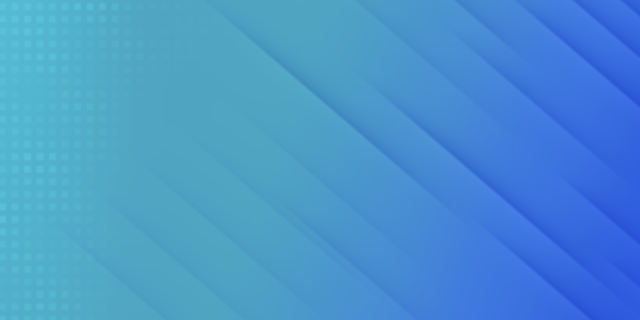
Reproduce this background procedurally as a Shadertoy shader.

```glsl
#define RUN 1.163          // horizontal run of a streak per unit of depth
#define SHADOW_WIDTH 0.030
#define EDGE_SOFTNESS 0.007
#define SHADOW_TINT vec3(0.66, 0.74, 0.94)
#define DOT_PITCH 0.0391
#define DOT_HALF 0.0105
#define DOT_COLOR vec3(0.37, 0.79, 0.87)
#define CYAN vec3(0.33, 0.73, 0.83)
#define TEAL vec3(0.31, 0.645, 0.76)
#define AZURE vec3(0.28, 0.555, 0.825)
#define BLUE vec3(0.245, 0.465, 0.875)
#define DEEP_BLUE vec3(0.185, 0.365, 0.87)

// Each streak: top intercept, middle depth, half length, strength
const vec4 STREAKS[12] = vec4[12](
    vec4(0.640, 0.35, 0.42, 0.65), vec4(0.685, 0.92, 0.28, 0.80),
    vec4(0.850, 0.60, 0.42, 0.90), vec4(1.295, 0.33, 0.29, 0.60),
    vec4(1.610, 0.22, 0.32, 0.90), vec4(1.790, 0.08, 0.28, 0.85),
    vec4(1.940, 0.00, 0.20, 0.80), vec4(1.110, 0.70, 0.19, 0.70),
    vec4(0.955, 0.90, 0.13, 0.50), vec4(1.110, 0.15, 0.35, 0.25),
    vec4(1.420, 0.03, 0.20, 0.50), vec4(0.140, 0.85, 0.30, 0.30));

// Cyan to deep blue, leaning toward the lower right
vec3 backdrop(vec2 p, float depth) {
    float t = p.x + 0.35 * depth;
    vec3 color = mix(TEAL, AZURE, smoothstep(0.95, 1.60, t));
    color = mix(color, BLUE, smoothstep(1.45, 1.90, t));
    color = mix(color, DEEP_BLUE, smoothstep(1.80, 2.32, t));
    float glow = 1.0 - smoothstep(0.0, 0.52, p.x);
    return mix(color, CYAN, glow * (1.0 - 0.55 * depth));
}

// Layered sines give the dot field its uneven patches
float patches(vec2 p) {
    float wave = sin(9.0 * p.x + 13.0 * p.y) + sin(23.0 * p.x - 17.0 * p.y + 1.0);
    wave += 0.6 * sin(41.0 * p.y + 6.0 * p.x);
    return clamp(0.60 + 0.22 * wave, 0.1, 1.0);
}

// Rounded squares on a regular grid
float dotGrid(vec2 p, float depth) {
    vec2 grid = vec2(p.x, depth) / DOT_PITCH - vec2(0.2, 0.53);
    vec2 cell = floor(grid + 0.5);
    vec2 local = abs(grid - cell) * DOT_PITCH;
    float corner = 0.4 * DOT_HALF;
    float dist = length(max(local - DOT_HALF + corner, 0.0)) - corner;
    float shape = 1.0 - smoothstep(-0.005, 0.005, dist);
    vec2 center = cell * DOT_PITCH;
    float reach = mix(0.78, 0.50, smoothstep(0.0, 0.35, center.y));
    float fade = 1.0 - smoothstep(0.08, reach, center.x + 0.12 * center.y);
    return shape * fade * patches(center);
}

// Shadow has a crisp lower-left side and a soft upper-right side;
// x is the shadow, y the light along the crisp side
vec2 streak(float across, float depth, vec4 s) {
    float d = (across - s.x) * 0.652;
    float taper = s.w * smoothstep(s.z, 0.2 * s.z, abs(depth - s.y));
    float shadow = smoothstep(-EDGE_SOFTNESS, EDGE_SOFTNESS, d)
                 * exp(-max(d, 0.0) / SHADOW_WIDTH);
    float light = smoothstep(EDGE_SOFTNESS, -EDGE_SOFTNESS, d)
                * exp(min(d, 0.0) / SHADOW_WIDTH);
    return taper * vec2(shadow, light);
}

void mainImage(out vec4 fragColor, in vec2 fragCoord) {
    vec2 p = fragCoord / iResolution.xy * vec2(2.0, 1.0);
    float depth = 1.0 - p.y;
    float across = p.x - RUN * depth;

    vec3 color = backdrop(p, depth);
    color = mix(color, DOT_COLOR, 0.6 * dotGrid(p, depth));

    // Main streaks
    for (int i = 0; i < 12; i++) {
        vec2 s = streak(across, depth, STREAKS[i]);
        color *= mix(vec3(1.0), SHADOW_TINT, s.x);
        color += 0.035 * s.y;
    }

    // Faint, evenly spaced streaks at the lower left
    for (int i = 0; i < 5; i++) {
        float k = float(i);
        vec4 faint = vec4(-0.645 + 0.247 * k, 0.92 - 0.08 * k, 0.32, 0.20);
        vec2 s = streak(across, depth, faint);
        color *= mix(vec3(1.0), SHADOW_TINT, s.x);
        color += 0.02 * s.y;
    }

    fragColor = vec4(clamp(color, 0.0, 1.0), 1.0);
}
```
